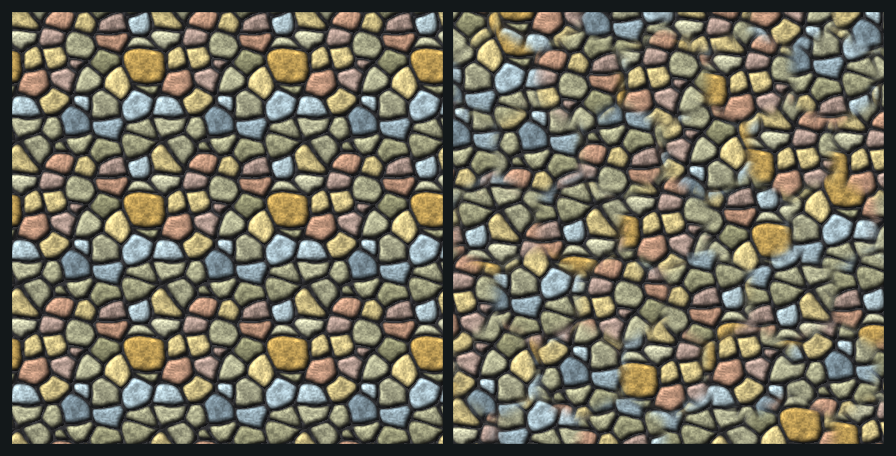
A WebGL 1 fragment shader for this texture:

```glsl
precision highp float;
// Two framed panels of river pebbles: a plain 3 x 3 tiling and a randomly offset, blended tiling.
uniform vec2 u_resolution;

#define REPEATS 3.0              // tiles across and down a panel
#define GRID vec2(5.0, 7.0)      // stones across and down a tile
#define JITTER 0.74              // how far stones stray from the grid
#define SIZE_SPREAD 0.45         // difference between small and large stones
#define GAP 0.045                // half the narrowest joint, in stone rows
#define ROUNDING 15.0            // higher gives sharper stone corners
#define BEVEL 0.27               // width of the curved stone flank
#define LANDMARK vec2(4.0, 4.0)  // grid cell of the large ochre stone
#define PATCHES 1.7              // blended patches per tile width
#define MARGIN 0.0269            // frame width, in canvas heights
#define PANEL 0.9462             // panel side, in canvas heights
#define FRAME vec3(0.075, 0.095, 0.10)

const float TAU = 6.28319;

float hash(vec2 p) {
  return fract(sin(dot(p, vec2(127.1, 311.7))) * 43758.5453);
}

float noise(vec2 p) {
  vec2 i = floor(p), f = fract(p);
  f = f * f * (3.0 - 2.0 * f);
  return mix(mix(hash(i), hash(i + vec2(1, 0)), f.x),
             mix(hash(i + vec2(0, 1)), hash(i + 1.0), f.x), f.y);
}

vec2 wrapCell(vec2 cell) { return floor(mod(cell + 0.5, GRID)); }

// Stone centre in row units (xy) and its size weight (z)
vec3 stoneSite(vec2 cell) {
  vec2 id = wrapCell(cell);
  vec2 jitter = vec2(hash(id + 3.1), hash(id + 17.7)) - 0.5;
  float size = hash(id + 41.3);
  vec3 site = vec3(cell + 0.5 + JITTER * jitter, SIZE_SPREAD * size * size);
  if (distance(id, LANDMARK) < 0.5) site = vec3(cell + vec2(0.7, 0.4), 0.75);
  site.x *= GRID.y / GRID.x;
  return site;
}

// Cool stones gather low in the tile, warm ones above them
vec3 stoneColor(vec2 id) {
  float pick = hash(id + 5.9), tone = hash(id + 29.4);
  float cool = 0.5 + 0.5 * cos(TAU * ((id.y + 0.5) / GRID.y - 0.18));
  vec3 color;
  if (distance(id, LANDMARK) < 0.5) color = vec3(0.75, 0.62, 0.34);
  else if (pick < 0.45) color = mix(vec3(0.55, 0.55, 0.42), vec3(0.70, 0.70, 0.60), tone);
  else if (hash(id + 61.2) < cool * cool)
    color = mix(vec3(0.43, 0.50, 0.54), vec3(0.67, 0.75, 0.78), smoothstep(0.0, 0.4, tone));
  else if (tone < 0.45) color = vec3(0.76, 0.70, 0.49);
  else if (tone < 0.68) color = vec3(0.69, 0.54, 0.45);
  else if (tone < 0.92) color = vec3(0.67, 0.58, 0.54);
  else color = vec3(0.70, 0.54, 0.26);
  return color * (0.94 + 0.2 * hash(id + 83.5));
}

// One repeating tile of shaded stones; aa is the edge softness in row units
vec3 pebbles(vec2 uv, float aa) {
  uv += 0.006 * sin(TAU * (uv.yx * vec2(5, 4) + uv * vec2(2, 3)));
  vec2 p = uv * GRID.y, base = floor(uv * GRID);

  // Weighted nearest stone
  vec2 cell = base;
  vec3 own = vec3(0);
  float nearest = 1e5;
  for (int j = -2; j <= 2; j++) for (int i = -2; i <= 2; i++) {
    vec2 c = base + vec2(i, j);
    vec3 s = stoneSite(c);
    float d = dot(p - s.xy, p - s.xy) - s.z;
    if (d < nearest) { nearest = d; own = s; cell = c; }
  }

  // Smooth distance to the joints, with its inward direction
  float sum = 1e-6;
  vec2 inward = vec2(0);
  for (int j = -2; j <= 2; j++) for (int i = -2; i <= 2; i++) {
    vec3 s = stoneSite(cell + vec2(i, j));
    vec2 apart = s.xy - own.xy;
    float len = length(apart);
    if (len > 0.001) {
      float d = dot(p - s.xy, p - s.xy) - s.z;
      float weight = exp(-ROUNDING * (d - nearest) / (2.0 * len));
      sum += weight;
      inward -= weight * apart / len;
    }
  }
  inward /= sum;
  vec2 id = wrapCell(cell), local = p - own.xy + id * 13.0;
  float edge = -log(sum) / ROUNDING - GAP - 0.05 * hash(id + 7.3);
  edge += 0.05 * (noise(local * 3.0) - 0.5);

  // Rounded stone lit from the upper left, with mottling and speckle
  vec2 tilt = -inward * (1.0 - smoothstep(0.0, BEVEL, edge));
  tilt += 0.35 * (vec2(noise(local * 3.5), noise(local * 3.5 + 50.0)) - 0.5);
  float light = max(dot(normalize(vec3(tilt, 1.0)), normalize(vec3(-0.5, 0.65, 0.8))), 0.0);
  float grain = 0.76 + 0.22 * noise(local * 5.0) + 0.3 * noise(local * 13.0);
  vec3 stone = stoneColor(id) * grain * (0.26 + 1.02 * light);
  stone *= mix(0.6, 1.0, smoothstep(0.0, 0.1, edge));

  // Gritty dark bed with a shadow below each stone
  float shadow = smoothstep(-0.2, 0.9, dot(inward, vec2(-0.6, 0.8)));
  vec3 bed = vec3(0.19, 0.19, 0.20) * (0.6 + 0.8 * noise(local * 7.0)) * (1.0 - 0.5 * shadow);
  return mix(bed, stone, smoothstep(-aa, aa, edge));
}

// Randomly offset tiles blended over a triangular lattice
vec3 scatteredPebbles(vec2 uv, float aa) {
  vec2 skewed = mat2(1.0, 0.0, -0.57735, 1.1547) * uv * PATCHES;
  vec2 base = floor(skewed), f = fract(skewed);
  float rest = 1.0 - f.x - f.y, upper = step(rest, 0.0);
  vec3 weights = mix(vec3(rest, f.y, f.x), vec3(-rest, 1.0 - f.y, 1.0 - f.x), upper);
  weights = pow(max(weights, 0.0), vec3(6.0));
  weights /= weights.x + weights.y + weights.z;
  vec2 a = base + upper, b = base + vec2(upper, 1.0 - upper), c = base + vec2(1.0 - upper, upper);
  return weights.x * pebbles(uv + vec2(hash(a), hash(a + 9.2)), aa)
       + weights.y * pebbles(uv + vec2(hash(b), hash(b + 9.2)), aa)
       + weights.z * pebbles(uv + vec2(hash(c), hash(c + 9.2)), aa);
}

void main() {
  float aspect = 512.0 / 260.0, px = 1.0 / u_resolution.y;
  vec2 p = gl_FragCoord.xy / u_resolution * vec2(aspect, 1.0);
  bool right = p.x > 0.5 * aspect;
  vec2 corner = vec2(right ? aspect - MARGIN - PANEL : MARGIN, MARGIN);
  vec2 uv = (p - corner) / PANEL * REPEATS;
  float aa = 0.6 * px * REPEATS * GRID.y / PANEL;

  vec2 outside = abs(p - corner - 0.5 * PANEL) - 0.5 * PANEL;
  float inside = 1.0 - smoothstep(-0.5 * px, 0.5 * px, max(outside.x, outside.y));
  vec3 color = right ? scatteredPebbles(uv, aa) : pebbles(uv, aa);
  gl_FragColor = vec4(mix(FRAME, color, inside), 1.0);
}
```
